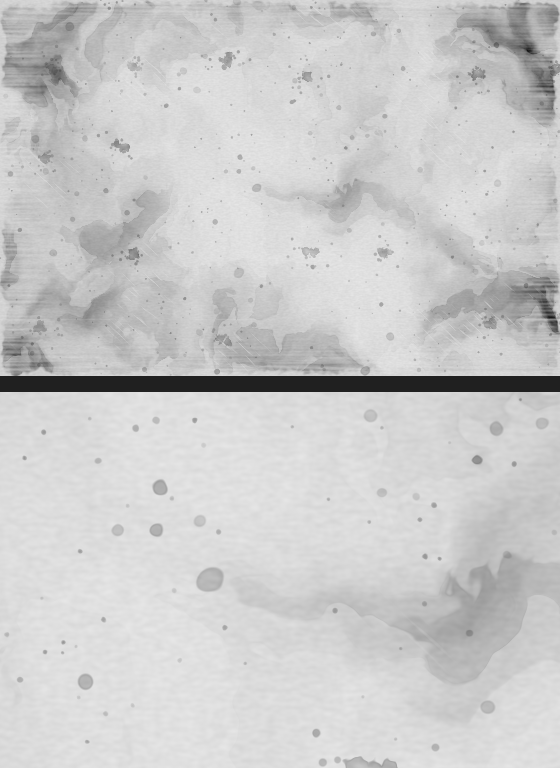
Top, the full canvas; bottom, a detail of the centre.
Give the GLSL for this texture, as a Shadertoy shader.

```glsl
// Aged grey watercolour paper: cloudy washes with tide lines, darker sides,
// a worn pale border, ink drops with dark rims, clustered blots and fibre grain.
// Washes add up as a "wetness" value that one exponential curve turns into grey.

#define PAPER_WHITE 0.90
#define WASH_DEPTH 0.10
#define WASH_CURVE 0.70
#define CLOUD_SCALE 2.3
#define CLOUD_GAIN 3.6
#define TIDE_GAIN 0.30
#define SIDE_GAIN 1.25
#define BORDER_WIDTH 0.016
#define INK 0.25
#define BLOT_SHARE 0.45
#define GRAIN 0.045

vec2 hash2(vec2 p) {
    vec3 q = fract(p.xyx * vec3(0.1031, 0.1030, 0.0973));
    q += dot(q, q.yzx + 33.33);
    return fract((q.xx + q.yz) * q.zy);
}

float corner(vec2 cell, vec2 offset) {
    float a = 6.2832 * hash2(cell + offset).x;
    return dot(vec2(cos(a), sin(a)), -offset);
}

// Gradient noise, about -0.7 to 0.7
float noise(vec2 p) {
    vec2 i = floor(p), f = p - i;
    vec2 u = f * f * f * (f * (f * 6.0 - 15.0) + 10.0);
    vec2 x = vec2(1, 0), y = vec2(0, 1);
    float a = corner(i, vec2(0)) + dot(f, vec2(cos(6.2832 * hash2(i).x), sin(6.2832 * hash2(i).x)));
    float b = corner(i, x) + dot(f, vec2(cos(6.2832 * hash2(i + x).x), sin(6.2832 * hash2(i + x).x)));
    float c = corner(i, y) + dot(f, vec2(cos(6.2832 * hash2(i + y).x), sin(6.2832 * hash2(i + y).x)));
    float d = corner(i, x + y) + dot(f, vec2(cos(6.2832 * hash2(i + x + y).x), sin(6.2832 * hash2(i + x + y).x)));
    return mix(mix(a, b, u.x), mix(c, d, u.x), u.y);
}

mat2 rotation(float a) { return mat2(cos(a), sin(a), -sin(a), cos(a)); }

float fbm(vec2 p) {
    float sum = 0.0, amp = 0.5;
    for (int i = 0; i < 5; i++) {
        sum += amp * noise(p);
        p = rotation(0.6) * p * 2.03 + 17.3;
        amp *= 0.5;
    }
    return sum;
}

// Filled spot that dries darker towards its rim
float stain(float d, float radius) {
    float soft = max(0.0012, 0.8 / iResolution.y);
    return smoothstep(soft, -soft, d) * (0.78 + 0.3 * smoothstep(-0.4 * radius, 0.0, d));
}

// One jittered drop in some cells, crowded where a slow noise is high
float drops(vec2 p, float cells, float share) {
    p = rotation(cells) * p;
    vec2 id = floor(p * cells);
    vec2 place = hash2(id + cells), kind = hash2(id + cells + 71.3);
    float crowd = smoothstep(-0.1, 0.3, noise(id / cells * 5.0 + 3.0));
    float present = step(kind.x, share * (0.25 + 2.0 * crowd));
    float radius = mix(0.08, 0.19, kind.y * kind.y) / cells;
    float d = length(p - (id + 0.25 + 0.5 * place) / cells) - radius;
    d += 0.45 * radius * noise(p * cells * 3.5);
    return present * stain(d, radius) * mix(0.45, 1.35, fract(place.x * 37.0));
}

// Ragged blots: a few merged pools ringed by flung specks
float blots(vec2 p) {
    const float cells = 4.3;
    vec2 id = floor(p * cells), seed = hash2(id + 5.7);
    if (seed.x > BLOT_SHARE) return 0.0;
    vec2 centre = (id + 0.36 + 0.28 * hash2(id + 31.0)) / cells;
    float pool = 1.0, specks = 0.0;
    for (int i = 0; i < 18; i++) {
        vec2 h = hash2(id * 7.0 + float(i) * 3.1 + 11.0);
        float a = 6.2832 * h.x;
        bool core = i < 6;
        float reach = core ? 0.016 * h.y : 0.018 + 0.052 * h.y * h.y;
        float radius = core ? mix(0.005, 0.011, fract(h.x * 19.0)) : mix(0.0012, 0.0042, fract(h.y * 23.0));
        float d = length(p - centre - reach * vec2(cos(a), 0.8 * sin(a))) - radius;
        if (core) pool = min(pool, d);
        else specks = max(specks, stain(d, radius));
    }
    pool += 0.008 * noise(p * 75.0) + 0.004 * noise(p * 160.0);
    return max(stain(pool, 0.009) * (1.0 + 0.8 * noise(p * 50.0)), specks) * mix(0.8, 1.4, seed.y);
}

float glow(vec2 p, vec2 centre, float size) {
    vec2 q = (p - centre) / size;
    return exp(-dot(q, q));
}

void mainImage(out vec4 fragColor, in vec2 fragCoord) {
    vec2 p = fragCoord / iResolution.y;
    vec2 half_size = 0.5 * iResolution.xy / iResolution.y;
    vec2 q = abs(p - half_size) / half_size;
    vec2 warp = vec2(fbm(p * 3.0 + 4.1), fbm(p * 3.0 + 52.7));
    vec2 w = p + 0.35 * warp;

    // Broad clouds, dark sides, one dark corner and pale pools
    float wet = CLOUD_GAIN * fbm(w * CLOUD_SCALE + 8.0) - 0.08;
    wet += SIDE_GAIN * (q.x * q.x * q.x + 0.5 * pow(q.y, 4.0) - 0.35);
    wet += 1.3 * glow(w, vec2(0.93, 0.9) * 2.0 * half_size, 0.13);
    wet -= 0.8 * glow(w, vec2(0.36, 0.33) * 2.0 * half_size, 0.24);
    wet -= 0.8 * glow(w, vec2(0.46, 0.64) * 2.0 * half_size, 0.12);

    // Overlapping washes, partly crisp with a tide line
    for (int i = 0; i < 4; i++) {
        float k = float(i);
        float level = fbm(w * (2.2 + 0.9 * k) + 23.0 * k + 61.0) - 0.03;
        float blur = smoothstep(-0.2, 0.25, noise(p * 4.0 + 9.0 * k));
        wet += TIDE_GAIN * (smoothstep(-1.0, 1.0, level / mix(0.012, 0.16, blur)) * 2.0 - 0.85);
        wet += 0.3 * (1.0 - blur) * exp(-pow(level / 0.012, 2.0));
    }

    // Scuffs, dry streaks near the edges and a faint fold
    vec2 s = rotation(0.75) * p;
    float scuffed = smoothstep(0.1, 0.4, noise(p * 4.0 + 40.0));
    wet -= 0.8 * scuffed * smoothstep(0.25, 0.5, noise(s * vec2(14.0, 170.0)));
    wet += 0.9 * smoothstep(0.75, 1.0, max(q.x, q.y)) * noise(p * vec2(5.0, 150.0));
    wet -= 0.25 * exp(-pow((p.y - 0.15) / 0.002, 2.0)) * smoothstep(-0.2, 0.3, noise(p * 5.0));

    // Worn pale border with rounded corners
    vec2 box = abs(p - half_size) - half_size + 0.04;
    float inside = 0.04 - length(max(box, 0.0)) - min(max(box.x, box.y), 0.0);
    inside += 0.022 * noise(p * 14.0) + 0.012 * noise(p * 60.0);
    wet = mix(wet, -0.8, 0.75 * smoothstep(BORDER_WIDTH, 0.2 * BORDER_WIDTH, inside));

    float grey = PAPER_WHITE - WASH_DEPTH * exp(WASH_CURVE * wet);

    // Ink from large pale drops to fine specks
    float ink = 0.75 * drops(p, 14.0, 0.10);
    ink = max(ink, drops(p, 25.0, 0.07));
    ink = max(ink, 1.1 * drops(p, 45.0, 0.05));
    ink = max(ink, 1.2 * drops(p, 85.0, 0.025));
    ink = max(ink, blots(p));
    grey *= 1.0 - INK * ink;

    // Horizontal paper fibres
    grey += GRAIN * (0.6 * noise(p * vec2(70.0, 190.0)) + 0.5 * noise(p * vec2(150.0, 240.0) + 7.0));
    fragColor = vec4(vec3(clamp(grey, 0.0, 1.0)), 1.0);
}
```
